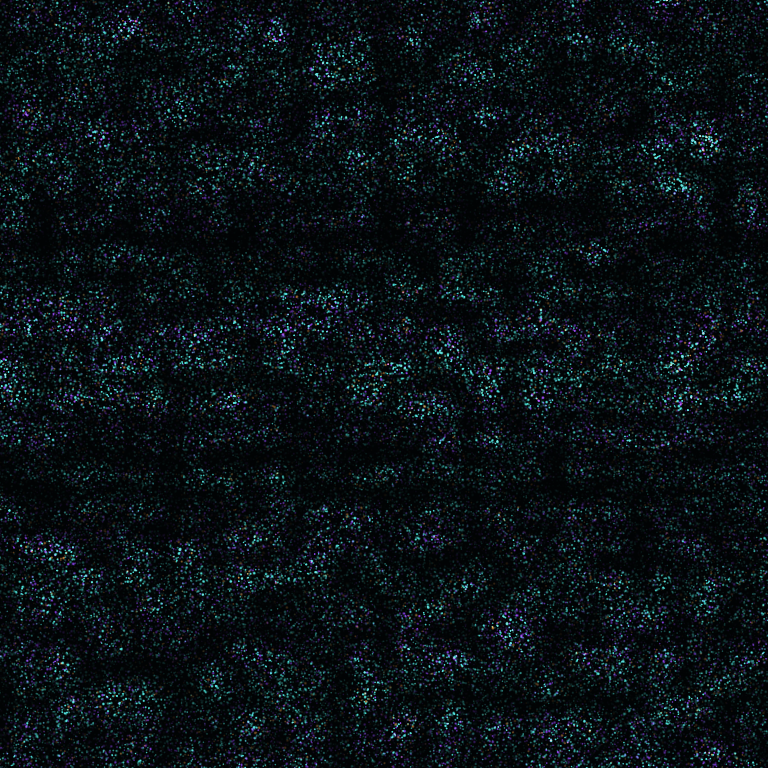
This texture is drawn by a Shadertoy shader. Its source:

```glsl
// Draws fine teal, violet and umber grains gathered in clumps and bands on near-black.
#define GRAIN_LAYERS 4
#define GRAIN_CELLS 178.0
#define GRAIN_CONTRAST 5.0
#define GRAIN_GAIN 1.9
#define CLUMP_CELLS vec2(18.0, 22.0)
#define PATCH_CELLS vec2(5.0, 8.0)
#define VIOLET_SHARE 0.32
#define UMBER_SHARE 0.12

const float TAU = 6.2831853;
const vec3 NIGHT  = vec3(0.003, 0.011, 0.014);
const vec3 TEAL   = vec3(0.23, 0.69, 0.66);
const vec3 VIOLET = vec3(0.33, 0.15, 0.56);
const vec3 UMBER  = vec3(0.38, 0.25, 0.11);

// Three random values for a grid cell
vec3 hash3(vec2 cell) {
    vec3 p = fract(cell.xyx * vec3(0.1031, 0.1030, 0.0973));
    p += dot(p, p.yxz + 33.33);
    return fract((p.xxy + p.yzz) * p.zyx);
}

// Cellular noise: soft blobs of varied strength around scattered centres
float cellBlobs(vec2 p) {
    vec2 cell = floor(p);
    float sum = 0.0;
    for (int y = -1; y <= 1; y++)
    for (int x = -1; x <= 1; x++) {
        vec2 id = cell + vec2(x, y);
        vec3 rnd = hash3(id + 71.0);
        vec2 offset = id + 0.2 + 0.6 * rnd.xy - p;
        sum += (0.4 + 0.6 * rnd.z) * smoothstep(0.78, 0.0, length(offset));
    }
    return sum;
}

// Sine wave with a crest at the given place
float wave(float x, float frequency, float crest) {
    return cos(TAU * frequency * (x - crest));
}

// Wide horizontal bands over a weave of fine rows and columns
float bands(vec2 uv) {
    float y = uv.y + 0.012 * sin(TAU * (uv.x * 1.3 + 0.2));
    float wide = wave(y, 2.5, 0.53);
    float narrow = wave(y, 3.85, 0.53);
    float rows = wave(uv.y + 0.004 * sin(TAU * uv.x * 5.0), 21.0, 0.0);
    float columns = wave(uv.x, 18.0, 0.03) * sin(TAU * 2.3 * uv.x + 9.0 * y);
    return 0.62 + 0.16 * wide + 0.17 * narrow + 0.13 * rows + 0.12 * columns;
}

// Local strength of the grains
float density(vec2 uv) {
    float clumps = 0.22 + 1.45 * cellBlobs(uv * CLUMP_CELLS);
    float patches = 0.75 + 0.3 * cellBlobs(uv * PATCH_CELLS + 13.0);
    return max(bands(uv), 0.14) * clumps * patches;
}

// Grain hue, with more violet along a few rows
vec3 grainColor(float pick, float y) {
    float violet = VIOLET_SHARE + 0.10 * sin(TAU * 7.4 * y);
    if (pick < UMBER_SHARE) return UMBER;
    return pick < UMBER_SHARE + violet ? VIOLET : TEAL;
}

// Soft dots, one anywhere in each cell; the four nearest cells can reach a point
vec3 grains(vec2 uv, float cells, float seed) {
    vec2 p = uv * cells + seed * vec2(0.37, 0.61);
    vec2 corner = floor(p - 0.5);
    vec3 sum = vec3(0.0);
    for (int y = 0; y <= 1; y++)
    for (int x = 0; x <= 1; x++) {
        vec2 id = corner + vec2(x, y);
        vec3 place = hash3(id + seed * 17.0);
        vec3 look = hash3(id + seed * 29.0 + 411.0);
        float spot = smoothstep(0.5, 0.0, length(id + place.xy - p));
        sum += grainColor(look.y, uv.y) * pow(look.x, GRAIN_CONTRAST) * spot;
    }
    return sum;
}

void mainImage(out vec4 fragColor, in vec2 fragCoord) {
    vec2 uv = fragCoord / iResolution.xy;
    vec3 light = vec3(0.0);
    for (int i = 0; i < GRAIN_LAYERS; i++) {
        float layer = float(i);
        light += grains(uv, GRAIN_CELLS + 33.0 * layer, layer + 1.0);
    }
    vec3 color = NIGHT + GRAIN_GAIN * density(uv) * light;
    fragColor = vec4(min(color, 0.85), 1.0);
}
```
